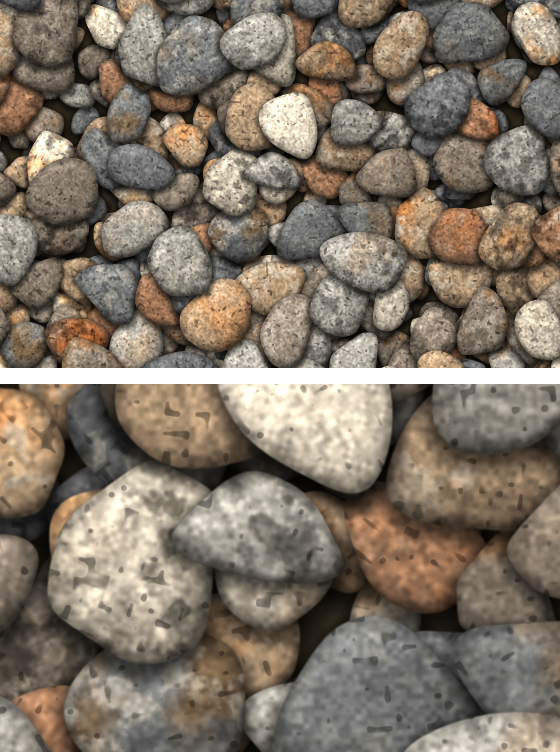
Top, the full canvas; bottom, a detail of the centre.
Reproduce this texture procedurally as a WebGL 2 fragment shader.

```glsl
#version 300 es
precision highp float;
// Beach shingle: overlapping layers of rounded, mottled pebbles in soft daylight.
uniform vec2 u_resolution;
out vec4 fragColor;

vec3 hash3(vec2 p) {
  vec3 v = fract(vec3(p.xyx) * vec3(0.1031, 0.103, 0.0973));
  v += dot(v, v.yxz + 33.33);
  return fract((v.xxy + v.yzz) * v.zyx);
}

float noise(vec2 p) {
  vec2 i = floor(p), f = fract(p);
  f = f * f * (3.0 - 2.0 * f);
  return mix(mix(hash3(i).x, hash3(i + vec2(1, 0)).x, f.x),
             mix(hash3(i + vec2(0, 1)).x, hash3(i + vec2(1, 1)).x, f.x), f.y);
}

float fbm(vec2 p) {
  float sum = 0.0, gain = 0.5;
  for (int i = 0; i < 4; i++) {
    sum += gain * noise(p);
    p = mat2(1.6, 1.2, -1.2, 1.6) * p + 17.3;
    gain *= 0.5;
  }
  return sum / 0.9375;
}

vec3 stoneColour(float pick) {
  if (pick < 0.25) return vec3(0.53, 0.48, 0.42);
  if (pick < 0.45) return vec3(0.44, 0.445, 0.44);
  if (pick < 0.62) return vec3(0.64, 0.62, 0.58);
  if (pick < 0.79) return vec3(0.68, 0.57, 0.45);
  if (pick < 0.86) return vec3(0.64, 0.47, 0.35);
  return vec3(0.86, 0.81, 0.72);
}

// Outline measure of a unit pebble: 1 on the rim, 0 at the centre.
float pebbleRadius(vec2 q, vec3 shape) {
  q.x *= 1.0 + (shape.x - 0.5) * 0.5 * q.y;
  q.y *= 1.0 + (shape.y - 0.5) * 0.5 * q.x;
  float angle = atan(q.y, q.x);
  float power = mix(2.0, 2.6, shape.z);
  float r = pow(pow(abs(q.x), power) + pow(abs(q.y), power), 1.0 / power);
  r *= 1.0 + 0.05 * sin(3.0 * angle + 6.3 * shape.x) + 0.02 * sin(5.0 * angle + 6.3 * shape.y);
  // Worn flat sides on the more angular stones
  for (int i = 0; i < 3; i++) {
    float a = 6.3 * shape.y + 2.1 * float(i) + shape.x;
    float side = dot(q, vec2(cos(a), sin(a))) * mix(0.8, 1.18, shape.z);
    float blend = max(0.16 - abs(r - side), 0.0);
    r = max(r, side) + blend * blend * 1.56;
  }
  return r;
}

vec3 shadePebble(vec2 local, vec2 slope, float r, vec2 id) {
  vec3 kind = hash3(id + 71.0), extra = hash3(id + 133.0);
  vec2 uv = local + kind.xy * 40.0;
  vec3 colour = stoneColour(kind.x) * mix(0.88, 1.08, kind.y);

  // Mottling, ochre stains, pale crusts and dark smudges
  float broad = fbm(uv * 20.0), fine = fbm(uv * 90.0 + 9.0);
  colour *= 0.68 + 0.3 * broad + 0.36 * fine;
  float stain = smoothstep(0.45, 0.75, fbm(uv * 14.0 + 31.0));
  colour = mix(colour, colour * vec3(1.08, 0.86, 0.64), stain * smoothstep(0.4, 0.9, extra.x));
  float crust = smoothstep(0.54, 0.68, fbm(uv * 38.0 + 53.0));
  colour = mix(colour, vec3(0.78, 0.74, 0.67), crust * 0.55 * smoothstep(0.4, 0.9, extra.y));
  float smudge = smoothstep(0.52, 0.7, fbm(uv * 32.0 + 83.0));
  colour *= 1.0 - 0.42 * smudge * smoothstep(0.5, 0.9, extra.z);
  // Faint bedding lines and fine grain
  float bands = sin(uv.y * 260.0 + 14.0 * broad);
  colour *= 1.0 + 0.06 * bands * step(0.75, kind.z);
  colour *= 0.82 + 0.36 * noise(uv * 190.0);
  colour *= 1.0 - 0.35 * smoothstep(0.78, 0.92, noise(uv * 110.0 + 5.0));

  // Domed surface with small dents
  float dent = mix(0.25, 0.8, extra.z * extra.z);
  vec2 bump = vec2(fbm(uv * 30.0 + vec2(0.3, 0)), fbm(uv * 30.0 + vec2(0, 0.3))) - fbm(uv * 30.0);
  vec3 normal = normalize(vec3(slope * r - bump * dent * 3.0, 0.4 + sqrt(max(1.0 - r * r, 0.0))));
  float light = max(dot(normal, normalize(vec3(-0.25, 0.6, 0.78))), 0.0);
  float rim = 1.0 - 0.22 * smoothstep(0.78, 1.0, r);
  return colour * (0.49 + 0.75 * light) * rim + 0.04 * pow(light, 12.0);
}

void main() {
  vec2 p = gl_FragCoord.xy / u_resolution.y;
  float soft = max(0.0016, 0.6 / u_resolution.y);
  vec3 colour = vec3(0.17, 0.145, 0.1) * (0.6 + 0.8 * fbm(p * 50.0));

  // Small buried stones first, large exposed ones last
  for (int layer = 0; layer < 4; layer++) {
    float depth = float(layer);
    float cell = 0.1 + 0.03 * depth;
    vec2 grid = p / cell + depth * vec2(7.37, 3.61) + 20.0;
    for (int j = -1; j <= 1; j++) for (int i = -1; i <= 1; i++) {
      float row = floor(grid.y) + float(j);
      float stagger = 0.5 * mod(row, 2.0);
      vec2 id = vec2(floor(grid.x - stagger) + float(i), row);
      vec2 seed = id + depth * 57.0;
      vec3 place = hash3(seed), form = hash3(seed + 211.0);
      if (place.z > 1.0 - 0.1 * depth) continue;

      vec2 offset = (grid - id - vec2(stagger, 0) - 0.5 - (place.xy - 0.5) * 0.5) * cell;
      float angle = (form.x - 0.5) * 3.14;
      mat2 turn = mat2(cos(angle), -sin(angle), sin(angle), cos(angle));
      vec2 local = turn * offset;
      float major = cell * mix(0.43, 0.62, form.y);
      vec2 radii = major * vec2(1.0, mix(0.62, 0.95, form.z));
      vec2 q = local / radii;
      float r = max(pebbleRadius(q, hash3(seed + 307.0)), 0.001);
      float reach = length(offset);
      float d = reach * (1.0 - 1.0 / r);

      // Contact shadow, heavier below the stone
      float shadow = d + 0.008 * offset.y / max(reach, 0.001);
      colour *= mix(0.36, 1.0, smoothstep(-0.008, 0.019, shadow));
      float cover = 1.0 - smoothstep(-soft, soft, d);
      if (cover > 0.0) {
        vec2 slope = (q * radii.y / radii) * turn;
        vec3 stone = shadePebble(local, slope, min(r, 1.0), seed) * (0.93 + 0.03 * depth);
        colour = mix(colour, stone, cover);
      }
    }
  }
  fragColor = vec4(colour, 1.0);
}
```
